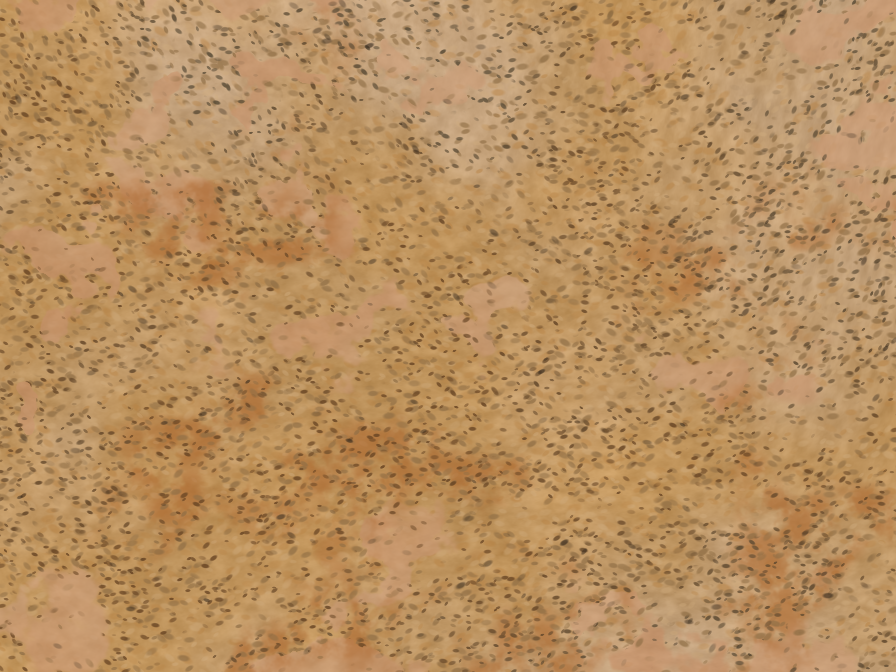
Reproduce this texture procedurally as a Shadertoy shader.

```glsl
// Polished golden granite: a honey and cream ground with soft pink feldspar,
// rust stains and fine slanted mica. One cellular scatter of jittered ellipses
// makes both patches and grains; layered noise clusters and tints them.

vec2 hash2(vec2 p) {
    vec3 q = fract(p.xyx * vec3(0.1031, 0.1030, 0.0973));
    q += dot(q, q.yzx + 33.33);
    return fract((q.xx + q.yz) * q.zy);
}

mat2 rotation(float a) {
    return mat2(cos(a), -sin(a), sin(a), cos(a));
}

float noise(vec2 p) {
    vec2 i = floor(p), f = fract(p);
    f = f * f * (3.0 - 2.0 * f);
    float low = mix(hash2(i).x, hash2(i + vec2(1, 0)).x, f.x);
    float high = mix(hash2(i + vec2(0, 1)).x, hash2(i + vec2(1, 1)).x, f.x);
    return mix(low, high, f.y);
}

float layeredNoise(vec2 p) {
    float sum = 0.0, weight = 0.5;
    for (int i = 0; i < 4; i++) {
        sum += weight * noise(p);
        p = rotation(0.6) * p * 2.03 + 17.0;
        weight *= 0.5;
    }
    return sum / 0.9375;
}

// Coverage by one soft ellipse per cell; amount is the share of cells filled
float flecks(vec2 p, float angle, float amount) {
    vec2 cell = floor(p);
    float cover = 0.0;
    for (int y = -1; y <= 1; y++)
    for (int x = -1; x <= 1; x++) {
        vec2 id = cell + vec2(x, y);
        vec2 shape = hash2(id + 71.0);
        vec2 chance = hash2(id + 193.0);
        vec2 d = rotation(angle + 1.5 * (shape.x - 0.5)) * (p - id - hash2(id));
        float size = mix(0.28, 0.62, shape.y);
        float present = smoothstep(chance.x - 0.1, chance.x + 0.1, amount);
        float body = 1.0 - smoothstep(size * 0.45, size, length(d * vec2(1.0, 1.9)));
        cover = max(cover, present * body * mix(0.6, 1.0, chance.y));
    }
    return cover;
}

void mainImage(out vec4 fragColor, in vec2 fragCoord) {
    vec2 uv = fragCoord / iResolution.y;
    float across = fragCoord.x / iResolution.x;

    // Broad fields shared by all layers
    float broad = layeredNoise(uv * 3.2 + 4.0);
    float cluster = layeredNoise(uv * vec2(13.0, 17.0) + 31.0);
    float slant = mix(-0.4, 0.5, across) + 0.3 * sin(4.0 * uv.y + 3.0 * uv.x);
    vec2 warp = vec2(layeredNoise(uv * 14.0), layeredNoise(uv * 14.0 + 50.0)) - 0.5;

    // Honey ground turning to cream on the right
    float pale = smoothstep(0.35, 0.8, broad + 0.35 * (across - 0.4));
    vec3 color = mix(vec3(0.755, 0.583, 0.36), vec3(0.775, 0.645, 0.50), pale);
    color *= 0.95 + 0.1 * layeredNoise(uv * 7.0 + 80.0);

    // Crystal mottling: ochre and light grains
    vec2 along = rotation(slant * 0.3) * uv;
    float mottle = layeredNoise(along * vec2(45.0, 65.0) + 9.0);
    color += (mottle - 0.5) * vec3(0.13, 0.14, 0.15);
    float ochre = flecks(uv * 42.0 + 13.0, slant, 0.75 - 0.4 * pale);
    color = mix(color, vec3(0.72, 0.51, 0.265), 0.5 * ochre);
    float light = flecks(uv * 48.0 + 57.0, slant, 0.6);
    color = mix(color, vec3(0.81, 0.67, 0.49), 0.5 * light);

    // Feldspar patches with ragged outlines
    float patchAmount = 0.3 + 0.35 * smoothstep(0.35, 0.65, broad);
    float feldspar = flecks(uv * 5.2 + 1.1 * warp + 22.0, 0.1, patchAmount);
    feldspar = smoothstep(0.08, 0.6, feldspar);
    vec3 pink = mix(vec3(0.76, 0.54, 0.38), vec3(0.81, 0.65, 0.51),
                    layeredNoise(uv * 9.0 + 63.0));
    color = mix(color, pink + 0.06 * (mottle - 0.5), 0.75 * feldspar);

    // Rust stains broken up by fine noise
    float rust = smoothstep(0.60, 0.76, layeredNoise(uv * 4.3 + 41.0) + 0.3 * (cluster - 0.5));
    rust *= smoothstep(0.3, 0.65, layeredNoise(uv * 32.0 + 5.0));
    color = mix(color, vec3(0.68, 0.41, 0.19), 0.6 * rust);

    // Mica: tan haze under small dark flakes, sparse inside feldspar
    float density = (0.35 + 1.0 * smoothstep(0.3, 0.7, cluster)) * (1.0 - 0.85 * feldspar);
    float tan1 = flecks(uv * 52.0 + 101.0, slant, 0.8 * density);
    color = mix(color, vec3(0.56, 0.43, 0.27), 0.75 * tan1);
    float dark = flecks(uv * 74.0 + 151.0, slant, 0.44 * density);
    vec3 flake = mix(vec3(0.41, 0.27, 0.14), vec3(0.34, 0.29, 0.21), pale);
    color = mix(color, flake, 0.85 * dark);
    float speck = flecks(uv * 60.0 + 211.0, slant, 0.05 * density);
    color = mix(color, vec3(0.22, 0.17, 0.12), 0.8 * speck);

    fragColor = vec4(color, 1.0);
}
```
